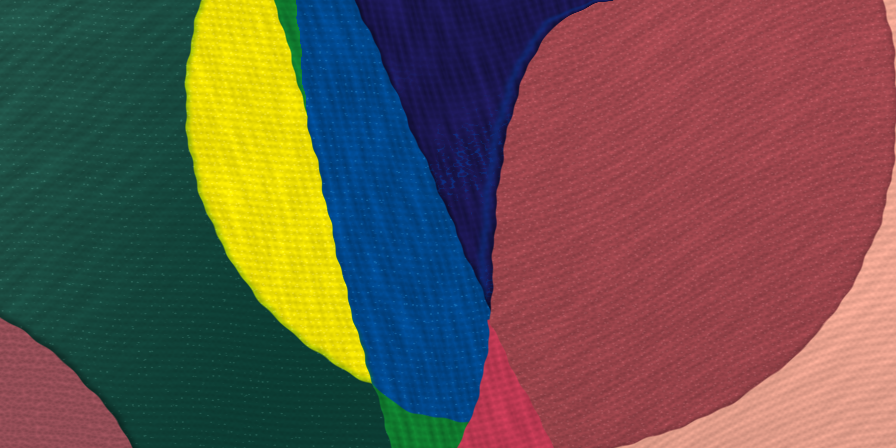
Write a Shadertoy shader that draws this background.

```glsl
// Abstract acrylic painting: curved flat colour fields on a ribbed canvas.

const vec3 PINE       = vec3(0.125, 0.325, 0.280);
const vec3 DEEP_PINE  = vec3(0.045, 0.235, 0.200);
const vec3 YELLOW     = vec3(0.925, 0.870, 0.010);
const vec3 LIME       = vec3(0.560, 0.720, 0.030);
const vec3 BLUE       = vec3(0.005, 0.275, 0.540);
const vec3 SKY        = vec3(0.120, 0.480, 0.720);
const vec3 NAVY       = vec3(0.105, 0.090, 0.320);
const vec3 ROYAL      = vec3(0.040, 0.190, 0.510);
const vec3 LEAF       = vec3(0.060, 0.480, 0.180);
const vec3 RASPBERRY  = vec3(0.740, 0.220, 0.320);
const vec3 MAUVE      = vec3(0.610, 0.268, 0.295);
const vec3 DUSTY_ROSE = vec3(0.580, 0.300, 0.335);
const vec3 PEACH      = vec3(0.910, 0.630, 0.555);

const float TAU = 6.28318;
const float RIB_COUNT = 58.0;      // canvas ribs per canvas height
const float RIB_DEPTH = 0.055;
const float STROKE_DEPTH = 0.13;
const float EDGE_WOBBLE = 0.0022;

vec2 hash2(vec2 p) {
    vec3 q = fract(p.xyx * vec3(0.1031, 0.1030, 0.0973));
    q += dot(q, q.yzx + 33.33);
    return fract((q.xx + q.yz) * q.zy);
}

// Distance to the nearest scattered point
float cellular(vec2 p) {
    vec2 cell = floor(p), f = fract(p);
    float nearest = 2.0;
    for (int j = -1; j <= 1; j++)
    for (int i = -1; i <= 1; i++) {
        vec2 o = vec2(i, j);
        vec2 r = o + hash2(cell + o) - f;
        nearest = min(nearest, dot(r, r));
    }
    return sqrt(nearest);
}

// Bristle marks, long in the given direction
float strokes(vec2 p, vec2 dir, float density) {
    vec2 q = vec2(dot(p, vec2(dir.y, -dir.x)), dot(p, dir));
    q.x += 0.006 * sin(q.y * 9.0 + q.x * 12.0);
    return cellular(q * vec2(density, density * 0.12)) - 0.48;
}

float cover(float d) {
    float aa = 1.0 / iResolution.y;
    return smoothstep(-aa, aa, d);
}

// Thin line along an edge
float seam(float d, float width) {
    return exp(-d * d / (width * width));
}

void mainImage(out vec4 fragColor, in vec2 fragCoord) {
    vec2 uv = fragCoord / iResolution.y;
    vec2 p = vec2(uv.x, 1.0 - uv.y);         // y runs down from the top
    vec2 raw = p;
    p += EDGE_WOBBLE * (sin(p.yx * vec2(47.0, 53.0)) + 0.6 * sin(p.yx * vec2(131.0, 113.0) + 2.0));

    // Edges: positive on the inner or right side
    float disc = 0.693 - length(p - vec2(1.107, 0.221));
    float corner = 0.771 - length(p - vec2(-0.370, 1.385));
    float stripe = p.x - (0.612 + 0.258 * p.y + 0.006 * sin(p.y * 7.3));
    float stripeFoot = 0.945 - 0.086 * exp(-14.0 * (p.x - 0.833)) - p.y;
    float wedge = p.x - (0.794 + 0.434 * p.y);
    float sliver = p.x - (1.091 - 0.9 * (p.y - 0.72) * (p.y - 0.72));
    float petalLeft = 1.091 + 0.1875 * exp(-5.12 * p.y) + 0.091 * exp(-38.0 * p.y);
    petalLeft = p.x - max(petalLeft, 1.094 + 0.52 * (p.y - 0.724));
    vec2 e = pow(abs(p - vec2(1.083, 0.234)) / vec2(0.919, 0.794), vec2(2.2));
    float petal = 0.8 * (1.0 - pow(e.x + e.y, 1.0 / 2.2));

    // Paint texture
    float down = strokes(raw, normalize(vec2(0.28, 1.0)), 62.0);
    float across = strokes(raw, normalize(vec2(1.0, -0.75)), 45.0);
    float grain = cellular(raw * vec2(95.0, 150.0)) - 0.48;
    float glint = smoothstep(0.24, 0.05, cellular(raw * vec2(62.0, 85.0)));
    float slope = mix(0.06, -0.15, smoothstep(0.9, 1.9, raw.x));
    float ribPhase = raw.y - slope * raw.x + 0.003 * sin(raw.x * 17.0);
    float rib = sin(TAU * RIB_COUNT * ribPhase) * (0.7 + 0.3 * sin(TAU * 72.0 * raw.x));

    // Dark field and lower left corner
    float shade = smoothstep(0.0, 1.15, raw.x + 0.55 * raw.y);
    vec3 col = mix(PINE, DEEP_PINE, shade);
    col += 0.09 * glint * smoothstep(-0.2, 0.8, rib) * vec3(0.8, 1.0, 0.95);
    col *= 1.0 + 0.25 * across * (1.0 - shade);
    col *= 1.0 - 0.35 * seam(corner, 0.012);
    col = mix(col, DUSTY_ROSE * (1.0 + 0.12 * grain), cover(corner));

    // Yellow crescent with a lime rim
    vec3 paint = mix(YELLOW, LIME, 0.8 * seam(disc, 0.010));
    paint *= 1.0 + STROKE_DEPTH * down;
    paint += vec3(0.04, 0.04, 0.12) * glint;
    col = mix(col, paint, cover(disc));

    // Green foot, then the blue band above it
    float pastStripe = cover(stripe);
    col = mix(col, LEAF * (1.0 + 0.3 * down), pastStripe);
    paint = BLUE * (1.0 + 2.2 * STROKE_DEPTH * down);
    paint = mix(paint, SKY, 0.5 * glint * smoothstep(-0.4, 0.8, rib));
    paint = mix(paint, LEAF, 0.4 * seam(stripe, 0.006) * smoothstep(0.65, 0.8, p.y));
    col = mix(col, paint, pastStripe * cover(stripeFoot));

    // Navy wedge, bluer where the paint is thin
    float thin = smoothstep(0.12, 0.55, grain + 0.5 * down + 0.25 * sin(raw.y * 19.0 + raw.x * 13.0));
    thin = max(thin * smoothstep(0.1, 0.35, p.y), 0.75 * seam(petalLeft + 0.022, 0.010));
    paint = mix(NAVY * (1.0 + 0.5 * down), ROYAL, 0.75 * thin);
    paint *= 1.0 - 0.35 * seam(wedge, 0.008) - 0.3 * seam(petalLeft, 0.008);
    col = mix(col, paint, cover(wedge) * cover(0.715 - p.y));

    // Raspberry sliver
    col = mix(col, RASPBERRY * (1.0 + 0.2 * down), cover(sliver) * cover(p.y - 0.715));

    // Peach ground and the large mauve petal
    paint = PEACH * (1.0 + 0.10 * across) * (1.03 - 0.06 * smoothstep(0.6, 1.0, p.y));
    vec3 body = MAUVE * (1.04 - 0.07 * smoothstep(0.0, 1.0, p.y));
    body *= 1.0 + 0.12 * across + 0.08 * grain;
    body += 0.05 * glint;
    paint = mix(paint, body * (1.0 - 0.15 * seam(petal, 0.008)), cover(petal));
    col = mix(col, paint, cover(petalLeft));

    // Canvas relief
    col *= 1.0 + RIB_DEPTH * rib + 0.06 * grain;
    fragColor = vec4(clamp(col, 0.0, 1.0), 1.0);
}
```
